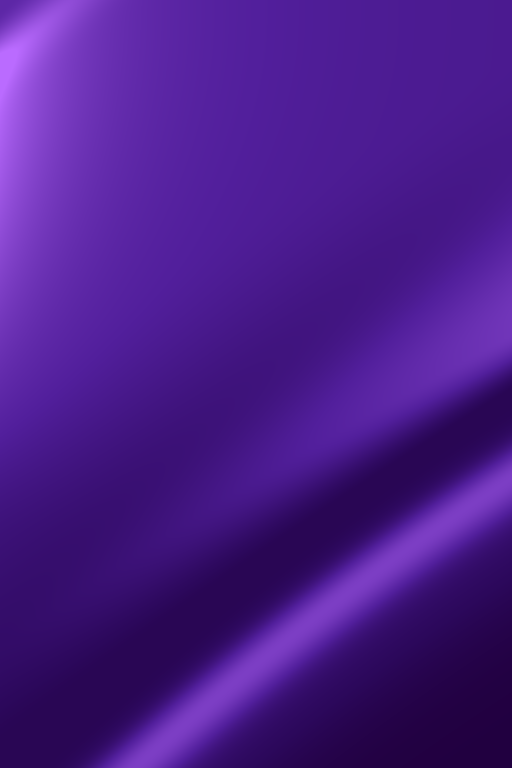
Write a Shadertoy shader that draws this background.

```glsl
// Folded violet satin: a glowing upper left edge and two diagonal light streaks.
// Each fold is a curved line; the signed height above it shapes soft falloffs.
// All light is summed into one tone, which a colour ramp turns into violet.

#define EDGE_GLOW     0.45   // strength of the light on the left side
#define CORNER_CREASE 0.93   // height where the corner crease meets the left side
#define CREASE_SLOPE  0.60
#define SHEEN_LIGHT   0.24   // upper streak at the right side
#define SHEEN_WIDTH   0.13
#define RIDGE_LIGHT   0.30   // lower streak
#define RIDGE_WIDTH   0.036
#define VALLEY_TONE   0.16   // dark band between the streaks
#define FLOOR_TONE    0.13   // lower right corner

const vec3 NIGHT  = vec3(0.13, 0.00, 0.25);
const vec3 PLUM   = vec3(0.17, 0.03, 0.355);
const vec3 INDIGO = vec3(0.23, 0.065, 0.46);
const vec3 VIOLET = vec3(0.32, 0.12, 0.61);
const vec3 ORCHID = vec3(0.73, 0.42, 1.00);

float bell(float d, float width) {
    float t = d / width;
    return exp(-t * t);
}

// Height of a fold that bends downwards away from the right side
float foldLine(float x, float height, float slope, float bend) {
    float left = 1.0 - x;
    return height - left * (slope + bend * left);
}

// The red channel of each stop serves as its position on the ramp
float between(vec3 a, vec3 b, float tone) {
    return clamp((tone - a.r) / (b.r - a.r), 0.0, 1.0);
}

vec3 satinColor(float tone) {
    vec3 color = mix(NIGHT, PLUM, between(NIGHT, PLUM, tone));
    color = mix(color, INDIGO, between(PLUM, INDIGO, tone));
    color = mix(color, VIOLET, between(INDIGO, VIOLET, tone));
    return mix(color, ORCHID, between(VIOLET, ORCHID, tone));
}

// Light along the left side, cut off by a crease in the top corner
float leftGlow(vec2 uv) {
    float spread = 0.7 * exp(-uv.x / 0.12) + 0.3 * exp(-uv.x / 0.35);
    float glow = EDGE_GLOW * spread * smoothstep(0.3, 0.98, uv.y);
    float crease = uv.y - CORNER_CREASE - CREASE_SLOPE * uv.x;
    glow += 0.09 * bell(crease + 0.015, 0.04);
    return mix(glow, 0.08, smoothstep(-0.02, 0.055, crease));
}

// Broad cloth above the upper fold, with a sheen fading to the left
float upperCloth(vec2 uv, float above) {
    float tone = mix(0.20, 0.285, smoothstep(0.05, 0.4, above));
    float width = mix(0.05, SHEEN_WIDTH, uv.x);
    float sheen = SHEEN_LIGHT * pow(uv.x, 1.4);
    tone += sheen * bell(max(above - 0.05, 0.0), width);
    return tone + leftGlow(uv);
}

// Dark valley, bright ridge and the long shadow below it
float lowerCloth(vec2 uv) {
    float above = uv.y - foldLine(uv.x, 0.3815, 0.43, 0.11);
    float shadow = FLOOR_TONE + 0.09 * bell(above, 0.15);
    float tone = mix(shadow, VALLEY_TONE, smoothstep(-0.04, 0.03, above));
    float width = RIDGE_WIDTH * mix(1.2, 1.0, uv.x);
    width *= above < 0.0 ? 1.25 : 1.0;
    return tone + RIDGE_LIGHT * bell(above, width);
}

void mainImage(out vec4 fragColor, in vec2 fragCoord) {
    vec2 uv = fragCoord / iResolution.xy;
    float above = uv.y - foldLine(uv.x, 0.529, 0.385, 0.045);

    // The fold edge is crisp at the right and soft at the left
    float softness = mix(0.07, 0.037, uv.x);
    float cover = smoothstep(-softness, softness, above);
    float tone = mix(lowerCloth(uv), upperCloth(uv, above), cover);
    fragColor = vec4(satinColor(tone), 1.0);
}
```
